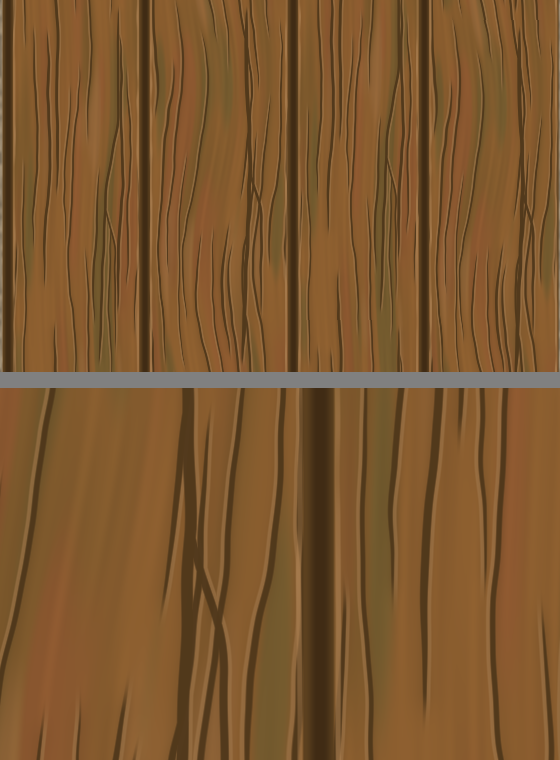
Top, the full canvas; bottom, a detail of the centre.
Reproduce this texture procedurally as a Shadertoy shader.

```glsl
const float TAU = 6.2832;
const vec3 OCHRE = vec3(0.55, 0.37, 0.185);
const vec3 BROWN = vec3(0.485, 0.345, 0.17);
const vec3 RUST = vec3(0.56, 0.34, 0.19);
const vec3 OLIVE = vec3(0.42, 0.35, 0.18);
const vec3 PALE = vec3(0.61, 0.43, 0.26);
const vec3 CREVICE = vec3(0.30, 0.21, 0.10);
const vec3 GROOVE = vec3(0.25, 0.17, 0.08);
const vec3 RIM = vec3(0.66, 0.49, 0.31);
const vec3 BORDER = vec3(0.57, 0.51, 0.42);

float hash(vec2 p) {
    vec3 q = fract(p.xyx * 0.1031);
    q += dot(q, q.yzx + 33.33);
    return fract((q.x + q.y) * q.z);
}

float noise(vec2 p) {
    vec2 i = floor(p), f = fract(p);
    f = f * f * (3.0 - 2.0 * f);
    return mix(mix(hash(i), hash(i + vec2(1, 0)), f.x),
               mix(hash(i + vec2(0, 1)), hash(i + vec2(1, 1)), f.x), f.y);
}

// 1 inside [0, end], easing in and out at both ends
float taper(float t, float end, float ease) {
    return smoothstep(0.0, ease, t) * (1.0 - smoothstep(end - ease, end, t));
}

// x: dark cut, y: lit rim on one side; d is the signed distance
vec2 crack(float d, float halfWidth, float side, float amount, float soft) {
    float w = halfWidth * (0.35 + 0.65 * amount);
    float shown = smoothstep(0.0, 0.25, amount);
    float cut = 1.0 - smoothstep(w - soft, w + soft, abs(d));
    float shade = 0.3 * exp(-abs(d) / (2.0 * halfWidth));
    float rim = 1.0 - smoothstep(0.0006, 0.0006 + 1.6 * soft, abs(d - side * (w + 0.001)));
    return shown * vec2(max(cut, shade), rim);
}

// Long wandering cracks spread over one plank
vec2 grainCracks(vec2 p, float width, float seed, float soft) {
    vec2 marks = vec2(0);
    for (int i = 0; i < 13; i++) {
        vec2 id = vec2(float(i) + 3.0, seed);
        float a = hash(id), b = hash(id + 17.3), c = hash(id + 41.7);
        float center = (float(i) + 0.25 + 0.5 * a) / 13.0;
        center += 0.016 * sin(TAU * (p.y + b)) + 0.008 * sin(TAU * (3.0 * p.y + c));
        center += 0.008 * (noise(vec2(p.y * 24.0, id.x * 7.0)) - 0.5);
        float amount = taper(fract(p.y + b * 3.7), mix(0.4, 0.98, c), 0.17);
        float halfWidth = mix(0.0012, 0.0029, a * b + 0.3 * c);
        float side = b < 0.55 ? -1.0 : 1.0;
        marks = max(marks, crack((p.x - center) * width, halfWidth, side, amount, soft));
    }
    return marks;
}

// A trunk that splits into two below its joint
vec2 forkCrack(vec2 p, float width, float joint, float lean, float halfWidth, float soft) {
    float above = max(p.y - joint, 0.0), below = max(joint - p.y, 0.0);
    float wobble = 0.012 * (noise(vec2(p.y * 18.0, joint)) - 0.5);
    float trunk = 0.71 + lean * smoothstep(0.0, 0.28, above) - 0.1 * below + wobble;
    float branch = 0.71 + 0.1 * smoothstep(-0.06, 0.13, below) - 0.025 + wobble;
    float branchAmount = step(p.y, joint) * (1.0 - smoothstep(0.2, 0.43, below));
    vec2 main = crack((p.x - trunk) * width, halfWidth, 1.0, taper(p.y, 1.0, 0.12), soft);
    vec2 split = crack((p.x - branch) * width, halfWidth * 0.7, 1.0, branchAmount, soft);
    return max(main, split);
}

// Painted streaks running along the grain
vec3 woodColor(vec2 p, float seed) {
    vec2 q = p + vec2(seed * 13.0, seed * 5.0);
    float broad = noise(q * vec2(9.0, 2.2));
    float hue = noise(q * vec2(12.0, 2.6) + 31.0);
    float fine = noise(q * vec2(48.0, 3.5) + 67.0);
    vec3 color = mix(OCHRE, BROWN, smoothstep(0.42, 0.8, broad));
    color = mix(color, RUST, 0.75 * smoothstep(0.55, 0.85, hue));
    color = mix(color, OLIVE, 0.7 * (1.0 - smoothstep(0.1, 0.32, hue)));
    color = mix(color, PALE, 0.5 * smoothstep(0.7, 0.95, noise(q * vec2(11.0, 3.0) + 93.0)));
    return color * (0.96 + 0.08 * fine);
}

void mainImage(out vec4 fragColor, in vec2 fragCoord) {
    vec2 uv = fragCoord / iResolution.xy;
    float soft = max(0.0008, 0.75 / iResolution.x);

    // Four planks: two designs alternate, the second pair slides vertically
    float seams[5] = float[5](0.0137, 0.258, 0.523, 0.757, 1.005);
    int plank = 0;
    float seamDist = 1.0;
    for (int i = 0; i < 5; i++) {
        float d = uv.x - seams[i];
        if (abs(d) < abs(seamDist)) seamDist = d;
        if (i < 4 && d > 0.0) plank = i;
    }
    bool second = plank % 2 == 1;
    float seed = second ? 2.0 : 1.0;
    float slide = plank == 2 ? -0.141 : (plank == 3 ? 0.053 : 0.0);
    float width = seams[plank + 1] - seams[plank];
    vec2 p = vec2((uv.x - seams[plank]) / width, fract(uv.y + slide));

    // The grain bends most in the middle of a plank
    float bend = (second ? 0.075 : 0.025) * sin(TAU * (p.y - 0.515));
    vec2 flow = vec2(p.x - bend * 4.0 * p.x * (1.0 - p.x), p.y);

    vec3 color = woodColor(vec2(flow.x, uv.y + slide), seed);
    vec2 marks = grainCracks(flow, width, seed, soft);
    vec2 fork = second ? forkCrack(p, width, 0.539, -0.02, 0.0036, soft)
                       : forkCrack(p, width, 0.441, 0.1, 0.0024, soft);
    marks = max(marks, fork);
    color = mix(color, RIM, 0.65 * marks.y);
    color = mix(color, CREVICE, 0.92 * marks.x);

    // Seams: worn bright lips around a deep groove
    float away = abs(seamDist);
    float wear = noise(vec2(uv.y * 22.0, float(plank) + 5.0 * sign(seamDist)));
    float lip = 1.0 - smoothstep(0.0009, 0.0009 + 1.6 * soft, abs(away - 0.0108 - 0.0015 * wear));
    color = mix(color, RIM, lip * mix(0.3, 0.9, wear));
    vec3 groove = mix(GROOVE, CREVICE * 1.2, smoothstep(0.002, 0.009, abs(seamDist - 0.001)));
    color = mix(color, groove, 1.0 - smoothstep(0.0092 - soft, 0.0092 + soft, away));

    // Weathered slivers at the outer sides
    float sliver = 1.0 - smoothstep(0.0045 - soft, 0.0045 + soft, min(uv.x, 1.002 - uv.x));
    color = mix(color, BORDER * (0.85 + 0.3 * noise(uv * vec2(150.0, 60.0))), sliver);

    fragColor = vec4(color, 1.0);
}
```
